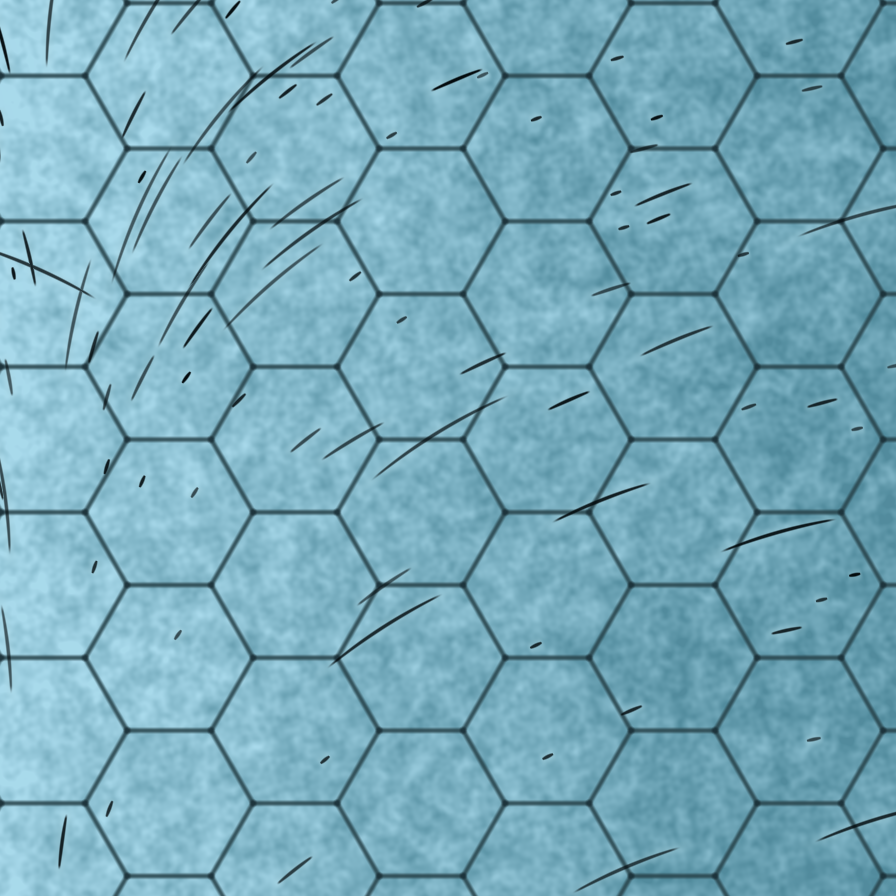
Write a Shadertoy shader that draws this pattern.

```glsl
vec2 hash22(vec2 p) {
    vec3 q = fract(p.xyx * vec3(0.1031, 0.1030, 0.0973));
    q += dot(q, q.yzx + 33.33);
    return fract((q.xx + q.yz) * q.zy);
}

float gradientNoise(vec2 p) {
    vec2 i = floor(p), f = p - i;
    vec2 w = f * f * f * (f * (f * 6.0 - 15.0) + 10.0);
    vec2 e = vec2(0.0, 1.0);
    float a = dot(hash22(i) * 2.0 - 1.0, f);
    float b = dot(hash22(i + e.yx) * 2.0 - 1.0, f - e.yx);
    float c = dot(hash22(i + e.xy) * 2.0 - 1.0, f - e.xy);
    float d = dot(hash22(i + e.yy) * 2.0 - 1.0, f - e.yy);
    return mix(mix(a, b, w.x), mix(c, d, w.x), w.y);
}

float mottle(vec2 p) {
    float sum = 0.0, amplitude = 0.5;
    for (int i = 0; i < 3; i++) {
        sum += amplitude * gradientNoise(p + 40.0);
        p = mat2(1.6, 1.2, -1.2, 1.6) * p;
        amplitude *= 0.9;
    }
    return sum;
}

// x: distance to the nearest hexagon edge, y: distance to the nearest corner
vec2 hexGrid(vec2 p, float radius) {
    vec2 period = radius * vec2(3.0, sqrt(3.0));
    vec2 a = mod(p + 0.5 * period, period) - 0.5 * period;
    vec2 b = mod(p, period) - 0.5 * period;
    vec2 q = abs(dot(a, a) < dot(b, b) ? a : b);
    float edge = 0.5 * period.y - max(q.y, dot(q, vec2(0.866, 0.5)));
    float corner = min(length(q - vec2(radius, 0.0)), length(q - 0.5 * vec2(radius, period.y)));
    return vec2(edge, corner);
}

// Scratches steep at the left, flattening to the right; x: core, y: halo
vec2 scratches(vec2 p, float aa) {
    const float cell = 0.1;
    vec2 result = vec2(0.0);
    for (int k = 0; k < 18; k++) {
        vec2 id = floor(p / cell) + vec2(k % 3, (k / 3) % 3) - 1.0;
        vec2 seed = id + float(k / 9) * 57.0 + 110.0;
        vec2 center = (id + hash22(seed)) * cell;
        vec2 r = hash22(seed + 23.7);
        vec2 s = hash22(seed + 71.3);

        float crowding = smoothstep(0.65, 0.25, center.x) * smoothstep(0.3, 0.7, center.y);
        if (r.x > mix(0.25, 0.9, crowding)) continue;

        float x = center.x - 0.04;
        float angle = atan(0.24 * x / (x * x + 0.0004)) + 0.15 * (s.x - 0.5);
        vec2 along = vec2(cos(angle), sin(angle));
        vec2 d = p - center;
        float u = dot(d, along);
        float v = dot(d, vec2(-along.y, along.x)) + 0.8 * u * u;

        float halfLength = mix(0.007, 0.092, pow(r.y, 3.0));
        float reach = abs(u) / halfLength;
        float width = 0.0019 * (1.0 - 0.6 * min(reach * reach, 1.0));
        float core = smoothstep(width + aa, width - aa, abs(v)) * smoothstep(1.0, 0.8, reach);
        float halo = exp(-v * v / 0.00004) * smoothstep(1.4, 0.7, reach);
        result = max(result, vec2(mix(0.6, 1.0, s.y) * core, halo));
    }
    return result;
}

void mainImage(out vec4 fragColor, in vec2 fragCoord) {
    vec2 p = fragCoord / iResolution.y;
    float aa = 1.0 / iResolution.y;

    // Mottled surface, paler toward the upper left
    float tone = 0.97 - 1.0 * p.x + 0.1 * (p.y - 0.5) + 0.25 * exp(-p.x * 12.0);
    tone += 1.25 * mottle(p * 27.0) + 0.35 * gradientNoise(p * 6.0);
    vec3 color = mix(vec3(0.39, 0.61, 0.68), vec3(0.59, 0.79, 0.86), clamp(tone, -0.35, 1.35));

    vec2 scratch = scratches(p, aa);
    color = mix(color, vec3(0.66, 0.83, 0.88), 0.4 * scratch.y);

    // Hexagon outlines with darker corners
    vec2 hex = hexGrid(p - vec2(0.1888, 0.9154), 0.09375);
    float line = smoothstep(0.0035 + aa, 0.0014 - aa, hex.x);
    float node = smoothstep(0.0045 + aa, 0.0015, hex.y);
    color = mix(color, vec3(0.16, 0.27, 0.30), 0.86 * line);
    color = mix(color, vec3(0.09, 0.17, 0.20), 0.8 * node);

    color = mix(color, vec3(0.01, 0.04, 0.05), scratch.x);
    fragColor = vec4(color, 1.0);
}
```
